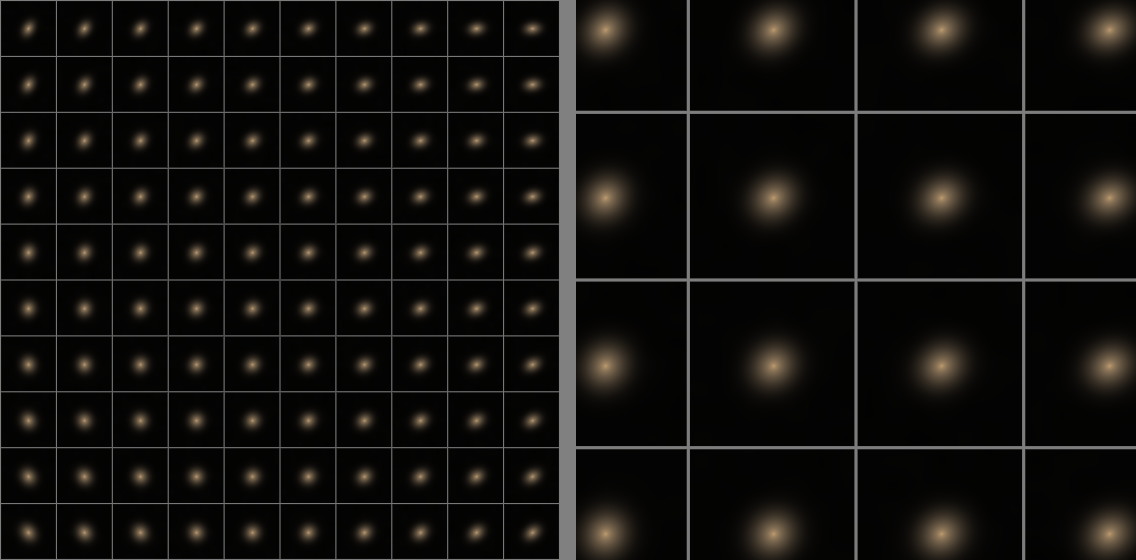
Left, the full canvas; right, a detail of the centre.
Give the GLSL for this pattern, as a three.js fragment shader.

```glsl
#define CELLS 10.0
#define LINE_WIDTH 0.0019
#define LINE_COLOR vec3(0.49)
#define SKY_COLOR vec3(0.013, 0.012, 0.010)
#define HALO_COLOR vec3(0.42, 0.36, 0.285)
#define CORE_COLOR vec3(0.29, 0.22, 0.13)
#define HALO_RADIUS 0.135
#define CORE_RADIUS 0.032
#define SPOT_OFFSET vec2(0.010, -0.012)
#define SMUDGE 0.006

varying vec2 vUv;

float hash(vec2 p) {
  p = fract(p * vec2(0.1031, 0.1137));
  p += dot(p, p.yx + 33.33);
  return fract((p.x + p.y) * p.x * 7.13);
}

float valueNoise(vec2 p) {
  vec2 i = floor(p);
  vec2 f = fract(p);
  f = f * f * (3.0 - 2.0 * f);
  return mix(mix(hash(i), hash(i + vec2(1.0, 0.0)), f.x),
             mix(hash(i + vec2(0.0, 1.0)), hash(i + 1.0), f.x), f.y);
}

// Ellipticity (xy: horizontal and diagonal stretch) and size (z) across the grid.
vec3 spotShape(vec2 grid) {
  vec3 bottom = mix(vec3(-0.03, -0.08, 1.08), vec3(0.03, 0.13, 1.0), grid.x);
  vec3 top = mix(vec3(-0.09, 0.14, 0.90), vec3(0.17, 0.04, 0.92), grid.x);
  return mix(bottom, top, grid.y);
}

// Radius measured in the stretched, area-preserving frame of the ellipse.
float ellipticRadius(vec2 p, vec3 shape) {
  vec2 e = shape.xy;
  float e2 = dot(e, e);
  vec2 axes = vec2(p.x * p.x - p.y * p.y, 2.0 * p.x * p.y);
  float r2 = ((1.0 + e2) * dot(p, p) - 2.0 * dot(e, axes)) / (1.0 - e2);
  return sqrt(max(r2, 0.0)) / shape.z;
}

// Box-filtered coverage of evenly spaced lines, the outer ones inside the border.
float gridCoverage(vec2 uv) {
  float pitch = (1.0 - LINE_WIDTH) / CELLS;
  vec2 t = (uv - 0.5 * LINE_WIDTH) / pitch;
  vec2 d = abs(t - floor(t + 0.5)) * pitch;
  vec2 pixel = max(fwidth(uv), vec2(1e-5));
  vec2 right = min(d + 0.5 * pixel, vec2(0.5 * LINE_WIDTH));
  vec2 left = max(d - 0.5 * pixel, vec2(-0.5 * LINE_WIDTH));
  vec2 cover = clamp((right - left) / pixel, 0.0, 1.0);
  return max(cover.x, cover.y);
}

void main() {
  vec2 cell = min(floor(vUv * CELLS), CELLS - 1.0);
  vec2 p = vUv * CELLS - cell - 0.5 - SPOT_OFFSET;
  float r = ellipticRadius(p, spotShape(cell / (CELLS - 1.0)));

  // Soft glow with a sharper, warmer centre
  float halo = exp(-r * r / (HALO_RADIUS * HALO_RADIUS));
  float wings = 0.06 * exp(-r / (0.7 * HALO_RADIUS));
  float core = exp(-r / CORE_RADIUS);
  vec3 color = SKY_COLOR + HALO_COLOR * (halo + wings) + CORE_COLOR * core;

  // Faint uneven background
  color += SMUDGE * (valueNoise(p * 7.0 + cell * 17.0 + 50.0) - 0.5);

  color = mix(color, LINE_COLOR, gridCoverage(vUv));
  gl_FragColor = vec4(color, 1.0);
}
```
